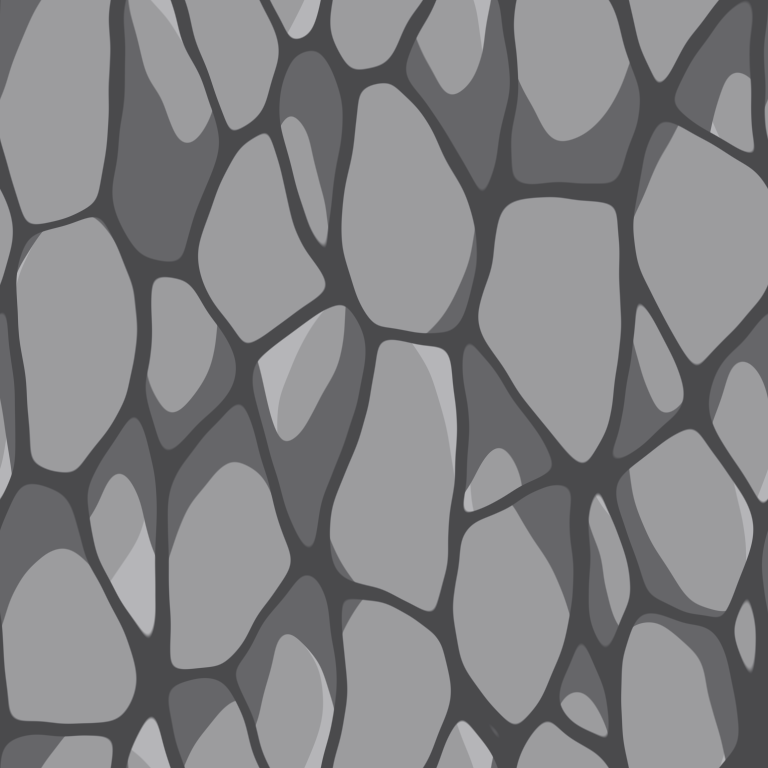
Give the GLSL for this texture, as a three.js fragment shader.

```glsl
#define GRID vec2(5.0, 3.0)
#define SHEAR 0.4
#define JITTER vec2(0.42, 0.5)
#define STRETCH vec2(1.0, 0.83)
#define WARP 0.026
#define LINE 0.0075
#define ROUNDING 0.009
#define SOFT 0.0011
#define GROUT vec3(0.29, 0.29, 0.30)
#define SHADE vec3(0.40, 0.40, 0.41)
#define FACE vec3(0.61, 0.61, 0.62)
#define SHINE vec3(0.71, 0.71, 0.72)

varying vec2 vUv;

vec2 hash2(vec2 p) {
  vec3 h = fract((p.xyx + 41.0) * vec3(0.1031, 0.1030, 0.0973));
  h += dot(h, h.yzx + 33.33);
  return fract((h.xx + h.yz) * h.zy);
}

// Gradient noise that wraps after a whole number of cells
float cornerSlope(vec2 cell, vec2 offset, vec2 period, float seed) {
  float angle = 6.2832 * hash2(mod(cell + offset, period) + seed).x;
  return angle;
}

float noise(vec2 uv, vec2 period, float seed) {
  vec2 p = uv * period, cell = floor(p), f = fract(p);
  vec2 u = f * f * f * (f * (f * 6.0 - 15.0) + 10.0);
  vec4 value;
  for (int i = 0; i < 4; i++) {
    vec2 corner = vec2(mod(float(i), 2.0), floor(float(i) / 2.0));
    float angle = cornerSlope(cell, corner, period, seed);
    value[i] = dot(vec2(cos(angle), sin(angle)), f - corner);
  }
  return mix(mix(value.x, value.y, u.x), mix(value.z, value.w, u.x), u.y);
}

// Sheared lattice: one turn around the columns moves a whole number of rows
vec2 wrapId(vec2 id) {
  float turn = floor((id.x + 0.5) / GRID.x);
  id += turn * vec2(-GRID.x, floor(SHEAR * GRID.x + 0.5));
  return mod(id + 0.01, GRID) - 0.01;
}

vec2 stoneCentre(vec2 id) {
  vec2 jitter = hash2(floor(wrapId(id) + 0.5)) - 0.5;
  return id + 0.5 + vec2(0.0, SHEAR * id.x) + JITTER * jitter;
}

// Centre and weight of a large stone, or of a pebble between three stones
vec3 site(vec2 id, float pebble) {
  vec2 centre = stoneCentre(id);
  if (pebble < 0.5) return vec3(centre, 0.0);
  vec2 pick = hash2(floor(wrapId(id) + 0.5) + 60.0);
  vec2 third = pick.x < 0.5 ? vec2(0.0, 1.0) : vec2(1.0, -1.0);
  centre += stoneCentre(id + vec2(1.0, 0.0)) + stoneCentre(id + third);
  return vec3(centre / 3.0, -0.15 * pick.y);
}

float power(vec2 p, vec3 s) {
  vec2 d = (p - s.xy) * STRETCH;
  return dot(d, d) - s.z;
}

// Signed distance to a parabola opening downwards; positive is outside
float beyondCurve(vec2 p, float top, float bend) {
  return (p.y - top + bend * p.x * p.x) / length(vec2(1.0, 2.0 * bend * p.x));
}

float cover(float d) {
  return smoothstep(-SOFT, SOFT, d);
}

void main() {
  vec2 uv = vUv;
  uv += WARP * vec2(noise(vUv, vec2(6.0, 5.0), 3.0), noise(vUv, vec2(6.0, 5.0), 19.0));
  uv += 0.25 * WARP * vec2(noise(vUv, vec2(17.0, 13.0), 37.0), noise(vUv, vec2(17.0, 13.0), 53.0));
  vec2 p = uv * GRID;
  float column = floor(p.x);
  vec2 base = vec2(column, floor(p.y - SHEAR * column));

  // Owner of this point in the weighted cell diagram
  float best = 1e5;
  vec3 home = vec3(0.0), owner = vec3(0.0);
  for (int i = -2; i <= 2; i++)
  for (int j = -2; j <= 2; j++)
  for (int k = 0; k < 2; k++) {
    vec2 id = base + vec2(float(i), float(j));
    vec3 s = site(id, float(k));
    float reach = power(p, s);
    if (reach < best) { best = reach; home = s; owner = vec3(id, float(k)); }
  }

  // Smooth minimum of the distances to all walls rounds the corners
  float walls = 0.0;
  for (int i = -2; i <= 2; i++)
  for (int j = -2; j <= 2; j++)
  for (int k = 0; k < 2; k++) {
    vec3 other = vec3(base + vec2(float(i), float(j)), float(k));
    if (distance(other, owner) < 0.5) continue;
    vec3 s = site(other.xy, other.z);
    vec2 across = (s.xy - home.xy) * STRETCH;
    float d = 0.5 * (power(p, s) - best) / length(across * STRETCH * GRID);
    walls += exp(-d / ROUNDING);
  }
  float inside = -ROUNDING * log(walls + 1e-20);

  // Flat shadow at one end and a bright crescent along one side
  vec2 seed = floor(wrapId(owner.xy) + 0.5) + 90.0 * owner.z;
  vec2 form = hash2(seed + 120.0), lean = hash2(seed + 150.0), glint = hash2(seed + 180.0);
  float size = mix(1.0, 0.35, owner.z);
  vec2 local = (p - home.xy) / GRID / size;
  vec2 end = vec2(local.x + 0.1 * (lean.x - 0.5), local.y * (form.x < 0.3 ? -1.0 : 1.0));
  float shade = beyondCurve(end, mix(0.06, 0.23, form.y), 15.0) * size;
  vec2 side = vec2(local.y + 0.2 * (lean.y - 0.5), local.x * (glint.x < 0.5 ? -1.0 : 1.0));
  float shine = beyondCurve(side, mix(0.07, 0.13, glint.y), 0.9) * size;

  vec3 colour = mix(FACE, SHINE, cover(shine));
  colour = mix(colour, SHADE, cover(shade));
  float thickness = LINE * (1.0 + 0.6 * noise(vUv, vec2(7.0, 5.0), 71.0));
  colour = mix(GROUT, colour, cover(inside - thickness));
  gl_FragColor = vec4(colour, 1.0);
}
```
